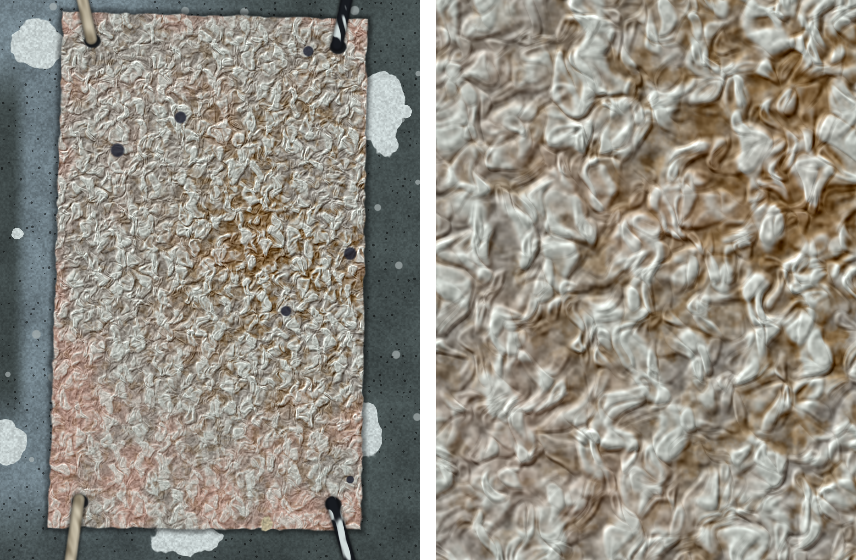
Left, the full canvas; right, a detail of the centre.
Write a Shadertoy shader that draws this texture.

```glsl
// A corroded, rough metal plate tied by straps to wet, paint-patched concrete.
#define RELIEF_SCALE 40.0
#define RELIEF_LIGHT 0.85
#define GRAIN_SCALE 270.0
#define GRAIN_AMOUNT 0.24
#define RUST_AMOUNT 0.85
#define PLATE_GREY vec3(0.56, 0.54, 0.51)
#define PLATE_PINK vec3(0.67, 0.54, 0.49)
#define RUST vec3(0.42, 0.29, 0.12)
#define CREST vec3(0.72, 0.76, 0.74)
#define WET_DARK vec3(0.27, 0.31, 0.31)
#define WET_BLUE vec3(0.43, 0.49, 0.52)
#define PAINT vec3(0.78, 0.82, 0.82)

// Paint patches: centre and radii
const vec4 patches[7] = vec4[7](
    vec4(0.068, 0.925, 0.046, 0.042), vec4(0.680, 0.802, 0.037, 0.075),
    vec4(0.012, 0.212, 0.036, 0.036), vec4(0.655, 0.228, 0.026, 0.046),
    vec4(0.325, 0.038, 0.060, 0.030), vec4(0.031, 0.582, 0.012, 0.012),
    vec4(0.724, 0.800, 0.012, 0.012));

// Straps: end at the hole, end at the border
const vec4 straps[4] = vec4[4](
    vec4(0.163, 0.931, 0.143, 1.02), vec4(0.602, 0.920, 0.623, 1.02),
    vec4(0.141, 0.108, 0.123, -0.02), vec4(0.593, 0.103, 0.630, -0.02));

vec2 hash2(vec2 p) {
    vec3 q = fract(p.xyx * vec3(0.1031, 0.1030, 0.0973));
    q += dot(q, q.yzx + 33.33);
    return fract((q.xx + q.yz) * q.zy);
}

float noise(vec2 p) {
    vec2 i = floor(p), f = fract(p);
    f = f * f * (3.0 - 2.0 * f);
    vec2 e = vec2(1, 0);
    return mix(mix(hash2(i).x, hash2(i + e).x, f.x),
               mix(hash2(i + e.yx).x, hash2(i + 1.0).x, f.x), f.y);
}

float fbm(vec2 p) {
    float sum = 0.0, amp = 0.53;
    for (int i = 0; i < 4; i++, amp *= 0.5) {
        sum += amp * noise(p);
        p = mat2(1.6, 1.2, -1.2, 1.6) * p + 5.3;
    }
    return sum;
}

// Cellular field of bent, elongated blisters with sunken middles
float blisters(vec2 p) {
    vec2 cell = floor(p);
    float height = 0.0;
    for (int k = 0; k < 9; k++) {
        vec2 c = cell + vec2(k % 3, k / 3) - 1.0;
        vec2 rnd = hash2(c + 40.0), d = p - c - hash2(c);
        float a = 1.0 + 2.4 * (rnd.x - 0.5);
        d = mat2(cos(a), -sin(a), sin(a), cos(a)) * d;
        d.y += (rnd.y - 0.5) * 1.6 * d.x * d.x;
        float r = length(d * vec2(0.85, 1.8));
        float bump = smoothstep(0.8, 0.4, r) * (1.0 - 0.6 * rnd.y * smoothstep(0.4, 0.1, r));
        height = max(height, bump * (0.45 + 0.55 * rnd.x));
    }
    return height;
}

float relief(vec2 p) {
    vec2 q = p + 0.014 * vec2(noise(p * 60.0), noise(p * 60.0 + 17.0));
    return 0.55 * blisters(q * RELIEF_SCALE) + 0.3 * blisters(q * RELIEF_SCALE * 2.1 + 9.0)
         + 0.25 * noise(p * 150.0);
}

// Sparse round spots, one chance per cell
float spots(vec2 p, float chance) {
    vec2 c = floor(p), rnd = hash2(c + 71.0);
    float r = length(fract(p) - 0.3 - 0.4 * hash2(c));
    return step(rnd.x, chance) * smoothstep(0.24, 0.16, r / (0.4 + 0.7 * rnd.y));
}

vec3 concrete(vec2 p, float grain) {
    vec3 col = mix(WET_BLUE, WET_DARK, smoothstep(0.15, 0.55, p.x));
    float stain = smoothstep(0.055, 0.02, p.x) * smoothstep(0.2, 0.32, p.y) * smoothstep(0.92, 0.8, p.y);
    stain = max(stain, 0.8 * smoothstep(0.14, 0.03, p.y));
    col = mix(col, WET_DARK * 0.9, stain);
    col *= 0.85 + 0.3 * fbm(p * 18.0) + 0.35 * (grain - 0.5);
    col = mix(col, PAINT * 0.85, 0.7 * spots(p * 26.0, 0.1));
    col *= 1.0 - 0.5 * spots(p * 95.0, 0.2);
    for (int i = 0; i < 7; i++) {
        vec2 d = (p - patches[i].xy) / patches[i].zw;
        float edge = length(d) + 0.9 * (fbm(p * 26.0 + float(i)) - 0.5);
        col = mix(col, PAINT * (0.86 + 0.28 * grain), smoothstep(1.04, 0.97, edge));
    }
    return col;
}

vec3 plate(vec2 p, float grain) {
    // Light falls from the upper left; the lower left is worn flatter
    vec2 toLight = 0.0013 * normalize(vec2(-0.5, 0.85));
    float height = relief(p);
    float slope = relief(p - toLight) - relief(p + toLight);
    float worn = smoothstep(0.45, 0.15, p.y + 0.35 * (p.x - 0.3)) + smoothstep(0.9, 0.98, p.y);
    slope *= 1.0 - 0.5 * min(worn, 1.0);
    float cloud = fbm(p * 13.0), speck = fbm(p * 90.0);
    float rim = smoothstep(0.2, 0.32, abs(p.x - 0.375)) + 0.8 * worn;
    float pink = smoothstep(0.35, 0.75, cloud + 0.25 * rim - 0.12) * (0.4 + 0.6 * rim);
    vec3 col = mix(PLATE_GREY, PLATE_PINK, clamp(pink, 0.0, 0.9));
    col = mix(col, CREST, 0.6 * smoothstep(0.35, 0.8, height));
    // Rust gathers in the hollows right of the middle
    vec2 d = (p - vec2(0.53, 0.56)) / vec2(0.19, 0.25);
    float rust = exp(-dot(d, d)) * smoothstep(0.3, 0.6, cloud * 0.6 + speck * 0.4);
    rust += 0.25 * smoothstep(0.5, 0.7, speck);
    col = mix(col, RUST, RUST_AMOUNT * min(rust, 1.0) * smoothstep(0.75, 0.25, height));
    col *= 0.92 + 0.16 * smoothstep(0.1, 0.5, height);
    col += clamp(RELIEF_LIGHT * slope, -0.25, 0.32) * vec3(0.96, 1.0, 1.0);
    col += GRAIN_AMOUNT * (grain - 0.5);
    return mix(col, vec3(0.13, 0.14, 0.19), 0.85 * spots(p * 17.0 + 3.0, 0.04));
}

void mainImage(out vec4 fragColor, in vec2 fragCoord) {
    vec2 p = fragCoord / iResolution.y;
    p.x += 0.375 - 0.5 * iResolution.x / iResolution.y;
    float aa = 1.2 / iResolution.y;
    float grain = 0.6 * noise(p * GRAIN_SCALE) + 0.4 * noise(p * GRAIN_SCALE * 1.7 + 31.0);

    // Slightly skewed plate with ragged edges and a soft shadow
    float left = mix(0.085, 0.113, p.y), right = mix(0.644, 0.656, p.y);
    float low = 0.059 - 0.008 * p.x, high = 0.982 - 0.026 * p.x;
    float edge = max(max(left - p.x, p.x - right), max(low - p.y, p.y - high));
    edge += 0.005 * (noise(p * 80.0) - 0.5);
    vec3 col = concrete(p, grain) * mix(0.55, 1.0, smoothstep(0.0, 0.014, edge));
    col = mix(col, plate(p, grain), smoothstep(aa, -aa, edge));

    // Holes and the straps that pass through them
    for (int i = 0; i < 4; i++) {
        vec2 a = straps[i].xy, span = straps[i].zw - a, d = p - a;
        float hole = length((d + vec2(-0.002, 0.004)) * vec2(0.85, 1.0)) - 0.0125;
        col = mix(col, vec3(0.12, 0.13, 0.14), smoothstep(aa, -aa, hole));
        float along = clamp(dot(d, span) / dot(span, span), 0.0, 1.0);
        float across = length(d - span * along);
        float streak = noise(vec2(d.x * 130.0 + d.y * 30.0, d.y * 45.0));
        vec3 cloth = mix(vec3(0.50, 0.46, 0.38), vec3(0.77, 0.74, 0.66), streak);
        if (a.x > 0.375) cloth = mix(vec3(0.09, 0.10, 0.12), PAINT, smoothstep(0.5, 0.75, streak));
        cloth *= 1.05 - 0.4 * smoothstep(0.004, 0.012, across);
        col *= 1.0 - 0.35 * smoothstep(0.018, 0.01, across);
        col = mix(col, cloth, smoothstep(aa, -aa, across - 0.0105));
    }

    // Barnacle on the lower edge
    float shell = length(p - vec2(0.477, 0.064)) + 0.006 * (noise(p * 150.0) - 0.5);
    col = mix(col, vec3(0.74, 0.70, 0.58) * (0.75 + 0.4 * grain), smoothstep(aa, -aa, shell - 0.012));
    fragColor = vec4(clamp(col, 0.0, 1.0), 1.0);
}
```
